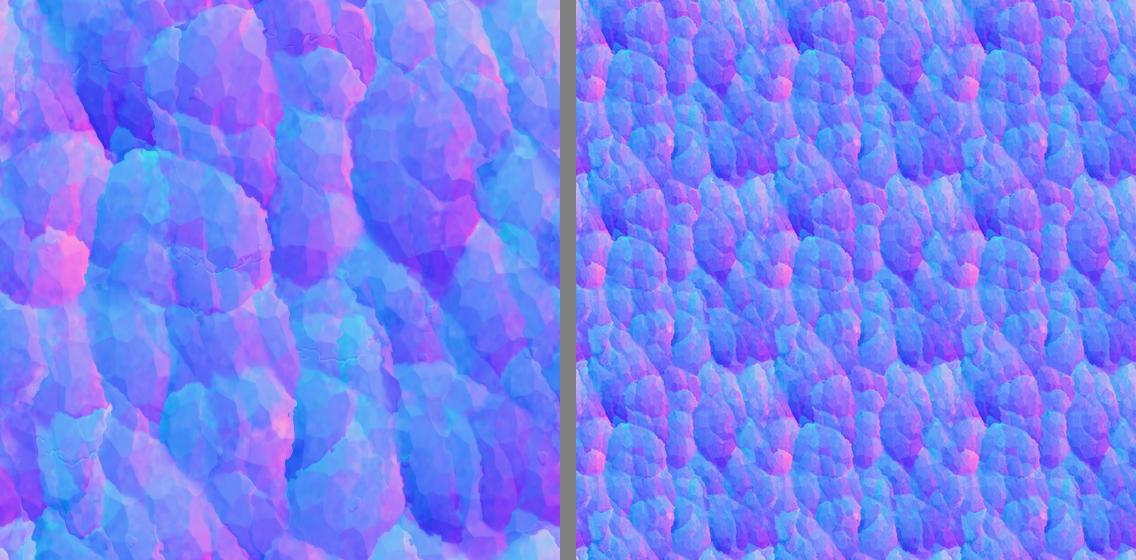
Left: one tile. Right: repeated 3 by 3.
Reproduce this texture map procedurally as a WebGL 2 fragment shader.

```glsl
#version 300 es
precision highp float;
// Tiling normal map of a rough cliff: tall leaning stones are overlapping domes,
// large ones split into narrow ones, cut into flat facets by cellular noise.
// Chipped rims, fine wrinkles, rare cracks and a few pebbles are added as slopes.

uniform vec2 u_resolution;
out vec4 fragColor;

const float TAU = 6.2831853;
const vec2 BOULDER_GRID = vec2(6.0, 4.0);  // large stones per tile
const vec2 SLAB_GRID = vec2(11.0, 6.0);    // narrow stones per tile
const vec2 STONE_RADIUS = vec2(0.52, 0.60);  // in grid cells
const vec2 LEAN_RANGE = vec2(-0.20, 0.45);
const vec2 FACET_GRID = vec2(26.0, 18.0);
const vec2 CHIP_GRID = vec2(76.0, 60.0);
const vec2 GRAIN_GRID = vec2(150.0, 110.0);
const vec2 PEBBLE_GRID = vec2(6.0, 5.0);
const vec2 BOULDER_SLOPE = vec2(0.23, 0.21);
const vec2 SLAB_SLOPE = vec2(0.17, 0.14);
const float TILT = 0.29;                   // random slope of a whole stone
const float FACETING = 0.75;               // 0 = smooth domes, 1 = flat faces
const float FACET_TILT = 0.12;
const vec2 CREASE = vec2(4.0, 18.0);       // softest and sharpest joints
const float RIM_WIDTH = 0.6;
const float RIM_SLOPE = 0.22;
const float RIGHT_STEEPNESS = 1.6;
const vec2 BIAS = vec2(-0.08, -0.01);
const float JAG = 0.010;                   // raggedness of stone outlines
const float PEBBLE_RADIUS = 0.012;

struct Stone { vec2 slope; vec2 local; vec3 rnd; float rim; };

// Three random values per lattice point; the lattice wraps at the tile edge.
vec3 hash3(vec2 id, vec2 grid, float seed) {
  uvec3 v = uvec3(vec3(mod(id, grid), seed));
  v = v * 1664525u + 1013904223u;
  v.x += v.y * v.z; v.y += v.z * v.x; v.z += v.x * v.y;
  v ^= v >> 16u;
  v.x += v.y * v.z; v.y += v.z * v.x; v.z += v.x * v.y;
  return vec3(v >> 16u) / 65535.0;
}

// Cellular noise: random values of the near points and the offset from them,
// blended softly (low sharpness) or cut into flat cells (high sharpness).
vec3 cellular(vec2 p, vec2 grid, float seed, float sharpness, out vec2 away) {
  vec2 base = floor(p * grid);
  vec3 value = vec3(0.0);
  float total = 1e-30;
  away = vec2(0.0);
  for (int j = -1; j <= 1; j++)
  for (int i = -1; i <= 1; i++) {
    vec2 id = base + vec2(i, j);
    vec3 rnd = hash3(id, grid, seed);
    vec2 d = p * grid - id - 0.1 - 0.8 * rnd.xy;
    float weight = exp(-sharpness * dot(d, d));
    value += weight * fract(rnd.zxy * 37.0 + rnd.yzx);
    away += weight * d / grid;
    total += weight;
  }
  away /= total;
  return value / total;
}

// Layered sines with whole frequencies bend the outlines.
vec2 warp(vec2 p) {
  for (float f = 3.0; f < 50.0; f = floor(f * 2.4))
    p += 0.020 / f * sin(TAU * (f * p.yx + floor(f * 0.6) * p) + f);
  return p;
}

// Layer of domes, blended by height; the crease sets how sharp the joints are.
Stone stones(vec2 w, vec2 grid, vec2 domeSlope, float seed, vec2 facetAway, float crease) {
  Stone s = Stone(vec2(0.0), vec2(0.0), vec3(0.0), 0.0);
  float top = -1e3, second = -1e3, total = 1e-35;
  vec2 base = floor(w * grid);
  for (int j = -2; j <= 2; j++)
  for (int i = -2; i <= 2; i++) {
    vec2 id = base + vec2(i, j);
    vec3 place = hash3(id, grid, seed);
    vec3 shape = hash3(id, grid, seed + 1.0);
    vec2 q = w - (id + 0.1 + 0.8 * place.xy) / grid;
    vec2 r = STONE_RADIUS / grid * vec2(mix(0.75, 1.25, shape.y), 1.0);
    float lean = mix(LEAN_RANGE.x, LEAN_RANGE.y, shape.x);
    vec2 e = vec2(q.x + lean * q.y, q.y) / r;
    float h = 1.2 * place.z - dot(e, e);
    if (h < -4.0) continue;
    vec3 rnd = hash3(id, grid, seed + 2.0);
    vec2 face = e - FACETING * vec2(facetAway.x + lean * facetAway.y, facetAway.y) / r;
    face *= min(1.0, 1.4 / max(length(face), 0.001));
    float weight = exp(crease * h);
    s.slope += weight * (domeSlope * face + TILT * (rnd.xy - 0.5));
    total += weight;
    second = max(second, min(h, top));
    if (h > top) { top = h; s.local = e; s.rnd = rnd; }
  }
  s.slope /= total;
  s.rim = 1.0 - smoothstep(0.0, RIM_WIDTH, top - second);
  s.slope += RIM_SLOPE * s.rim * (0.2 + s.rnd.z) * crease / CREASE.y
           * s.local / (length(s.local) + 0.3);
  return s;
}

vec2 slopeAt(vec2 p) {
  vec2 chipAway, grainAway, facetAway, pebbleAway;
  vec3 chip = cellular(p, CHIP_GRID, 11.0, 7.0, chipAway);
  vec3 grain = cellular(p, GRAIN_GRID, 15.0, 7.0, grainAway);
  vec2 w = warp(p);
  vec3 facet = cellular(w, FACET_GRID, 21.0, 45.0, facetAway);
  w += JAG * (chip.xy - 0.5) + 0.4 * JAG * (grain.xy - 0.5);

  // Large stones, each split by its own set of narrow ones
  float wave = sin(TAU * (2.0 * p.x + p.y)) * sin(TAU * (3.0 * p.y - p.x) + 1.0);
  float crease = mix(CREASE.x, CREASE.y, smoothstep(-0.6, 0.5, wave));
  Stone boulder = stones(w, BOULDER_GRID, BOULDER_SLOPE, 31.0, facetAway, crease);
  Stone slab = stones(w + boulder.rnd.xy, SLAB_GRID, SLAB_SLOPE, 51.0, facetAway, crease);
  vec2 slope = boulder.slope + slab.slope + FACET_TILT * (facet.xy - 0.5);

  // Surface wrinkles, rougher on the rims
  float roughness = mix(0.07, 0.22, max(boulder.rim, 0.6 * slab.rim)) * (0.4 + facet.z);
  slope += roughness * (chip.xy - 0.5 + 0.7 * (grain.xy - 0.5));

  // Thin crack across a few stones
  float bend = 0.1 * sin(3.0 * boulder.local.x + TAU * boulder.rnd.y) + 0.2 * (chip.z - 0.5);
  float crack = (boulder.local.y - boulder.rnd.x + 0.5 - bend) / 0.016;
  slope.y -= 0.5 * step(0.82, boulder.rnd.z) * crack * exp(-crack * crack);

  // Sparse pebbles with a raised rim
  vec3 pebble = cellular(w, PEBBLE_GRID, 41.0, 45.0, pebbleAway);
  float ring = (length(pebbleAway) / PEBBLE_RADIUS - 0.85) / 0.16;
  slope += 0.25 * exp(-ring * ring) * step(0.72, pebble.x)
         * pebbleAway / (length(pebbleAway) + 0.001);

  slope.x *= slope.x > 0.0 ? RIGHT_STEEPNESS : 1.0;
  return slope + BIAS;
}

vec3 normalColour(vec2 slope) {
  vec2 n = slope * min(1.0, 0.95 / max(length(slope), 0.001));
  return vec3(0.5 + 0.5 * n, 0.85 + 0.13 * sqrt(1.0 - dot(n, n)));
}

void main() {
  // Four samples per pixel smooth the facet edges
  vec3 colour = vec3(0.0);
  for (int k = 0; k < 4; k++) {
    vec2 shift = 0.5 * vec2(k % 2, k / 2) - 0.25;
    colour += normalColour(slopeAt((gl_FragCoord.xy + shift) / u_resolution));
  }
  fragColor = vec4(colour / 4.0, 1.0);
}
```
